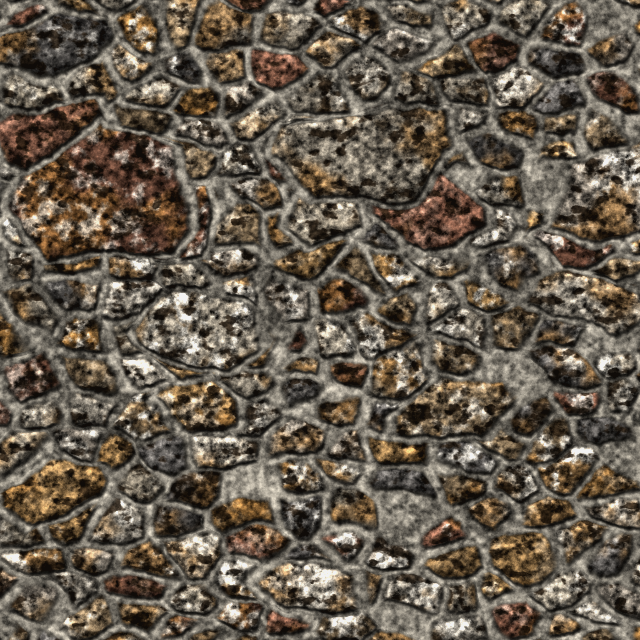
Write a WebGL 2 fragment shader that draws this texture.

```glsl
#version 300 es
precision highp float;
// Rubble stone wall: mixed fieldstones bedded in gritty grey mortar, lit from above.
uniform vec2 u_resolution;
out vec4 fragColor;

const vec2 PEBBLE_GRID = vec2(12.0, 18.0);   // small stones per canvas
const vec2 BLOCK_GRID = vec2(5.0, 7.0);      // medium stones
const vec2 BOULDER_GRID = vec2(2.7, 3.4);    // large stones
const float BLOCK_SHARE = 0.50;
const float BOULDER_SHARE = 0.55;
const float JOINT = 0.011;                   // mortar width around larger stones
const float ROUNDING = 0.013;                // width of the worn stone edge
const vec2 LIGHT_STEP = vec2(-0.0022, 0.0048);
const float RELIEF = 0.34;
const float CONTRAST = 1.12;
const vec3 MORTAR = vec3(0.515, 0.495, 0.455);
const vec3 LICHEN = vec3(0.74, 0.72, 0.68);
const vec3 RUST = vec3(0.46, 0.33, 0.18);
const vec3 PIT = vec3(0.11, 0.085, 0.06);
const vec3 TINTS[8] = vec3[8](
  vec3(0.45, 0.42, 0.37), vec3(0.50, 0.40, 0.27), vec3(0.60, 0.57, 0.52), vec3(0.30, 0.29, 0.28),
  vec3(0.43, 0.37, 0.29), vec3(0.51, 0.48, 0.43), vec3(0.38, 0.27, 0.22), vec3(0.48, 0.45, 0.41));

float hash(vec2 p) {
  vec3 q = fract(p.xyx * 0.1031);
  q += dot(q, q.yzx + 33.33);
  return fract((q.x + q.y) * q.z);
}

vec2 hash2(vec2 p) { return vec2(hash(p), hash(p + 57.3)); }

float noise(vec2 p) {
  vec2 i = floor(p), f = fract(p);
  f *= f * (3.0 - 2.0 * f);
  return mix(mix(hash(i), hash(i + vec2(1, 0)), f.x),
             mix(hash(i + vec2(0, 1)), hash(i + vec2(1, 1)), f.x), f.y);
}

float fbm(vec2 p) {
  float sum = 0.0, amp = 0.533;
  for (int i = 0; i < 4; i++) {
    sum += amp * noise(p);
    p = mat2(1.6, 1.2, -1.2, 1.6) * p + 17.0;
    amp *= 0.5;
  }
  return sum;
}

// Cellular layer: x = signed distance, y = stone id
vec2 pebbles(vec2 p) {
  vec2 g = p * PEBBLE_GRID, home = floor(g), nearest = home;
  float f1 = 9.0, f2 = 9.0;
  for (int k = 0; k < 9; k++) {
    vec2 cell = home + vec2(k % 3 - 1, k / 3 - 1);
    float d = length(cell + 0.08 + 0.84 * hash2(cell) - g);
    if (d < f1) { f2 = f1; f1 = d; nearest = cell; }
    else f2 = min(f2, d);
  }
  float id = hash(nearest + 11.7);
  float gap = mix(0.05, 0.15, hash(nearest + 4.1)) + 0.4 * step(0.95, id);
  return vec2((gap - 0.5 * (f2 - f1)) / PEBBLE_GRID.y, id);
}

// Rough convex outline cut by hashed planes, unit radius
float outline(vec2 q, vec2 seed) {
  float d = -1.0;
  for (int i = 0; i < 7; i++) {
    vec2 r = hash2(seed + float(i) * 3.7);
    float a = (float(i) + 0.7 * r.x) * 0.8976;
    d = max(d, dot(q, vec2(cos(a), sin(a))) - mix(0.72, 1.0, r.y));
  }
  return d;
}

// Sparse larger stones on a jittered grid
vec2 scattered(vec2 p, vec2 grid, float share, float seed) {
  vec2 home = floor(p * grid), best = vec2(1.0, 0.0);
  for (int k = 0; k < 9; k++) {
    vec2 cell = home + vec2(k % 3 - 1, k / 3 - 1), key = cell + seed;
    if (hash(key) > share) continue;
    vec2 radius = mix(vec2(0.30, 0.27), vec2(0.50, 0.46), hash2(key + 5.3)) / grid;
    vec2 q = p - (cell + 0.3 + 0.4 * hash2(key + 9.1)) / grid;
    float tilt = 0.5 * (hash(key + 2.9) - 0.5);
    q = mat2(cos(tilt), -sin(tilt), sin(tilt), cos(tilt)) * q / radius;
    if (length(q) > 1.8) continue;
    float d = outline(q, key) * min(radius.x, radius.y);
    if (d < best.x) best = vec2(d, hash(key + 21.0));
  }
  return best;
}

// Larger stones push the smaller ones back by one joint
vec2 bed(vec2 small, vec2 large) {
  return large.x < 0.5 * JOINT ? large : vec2(max(small.x, JOINT - large.x), small.y);
}

vec2 wall(vec2 p) {
  p += 0.030 * (vec2(noise(p * 13.0), noise(p * 13.0 + 40.0)) - 0.5);
  p += 0.013 * (vec2(fbm(p * 42.0), fbm(p * 42.0 + 70.0)) - 0.5);
  vec2 s = bed(pebbles(p), scattered(p, BLOCK_GRID, BLOCK_SHARE, 31.0));
  return bed(s, scattered(p, BOULDER_GRID, BOULDER_SHARE, 83.0));
}

float height(float d) { return smoothstep(0.004, -ROUNDING, d); }

vec3 stoneColor(vec2 p, float id, float grain) {
  vec2 shift = vec2(id * 91.0, id * 37.0);
  vec3 c = TINTS[int(id * 7.99)] * mix(0.72, 1.14, fract(id * 57.0));
  float patches = fbm(p * 20.0 + shift), chips = fbm(p * 62.0 + shift);
  c = mix(c, RUST, 0.65 * smoothstep(0.50, 0.68, fbm(p * 12.0 - shift)));
  c = mix(c, LICHEN, fract(id * 23.0) * smoothstep(0.46, 0.62, 0.5 * (patches + chips)));
  c = mix(c, PIT, 0.85 * smoothstep(0.53, 0.70, fbm(p * vec2(48.0, 66.0) - shift)));
  return c * (1.0 + 2.3 * (grain - 0.5));
}

void main() {
  vec2 p = gl_FragCoord.xy / u_resolution.y;
  float soft = 0.0009 + 0.7 / u_resolution.y;
  vec2 here = wall(p);
  float toLight = wall(p + LIGHT_STEP).x;
  float stone = smoothstep(soft, -soft, here.x);

  // Materials
  float grain = fbm(p * 115.0);
  vec3 mortar = MORTAR * (1.0 + 1.5 * (grain - 0.5) + 0.7 * (fbm(p * 9.0) - 0.5));
  vec3 c = mix(mortar, stoneColor(p, here.y, grain), stone);

  // Rounded edges, surface bumps, cast shadow and dark crevices
  float slope = height(here.x) - height(toLight);
  float bump = fbm(p * 75.0) - fbm((p + 0.5 * LIGHT_STEP) * 75.0);
  float shadow = (1.0 - stone) * smoothstep(0.003, -0.003, toLight);
  float crevice = smoothstep(0.0045, 0.0, abs(here.x - 0.0005));
  c *= 1.0 + RELIEF * 2.0 * slope + mix(0.5, 1.3, stone) * bump;
  c *= (1.0 - 0.62 * shadow) * (1.0 - 0.30 * crevice);

  c = (c - 0.40) * CONTRAST + 0.40;
  fragColor = vec4(clamp(c, vec3(0.06, 0.045, 0.03), vec3(0.95)), 1.0);
}
```
